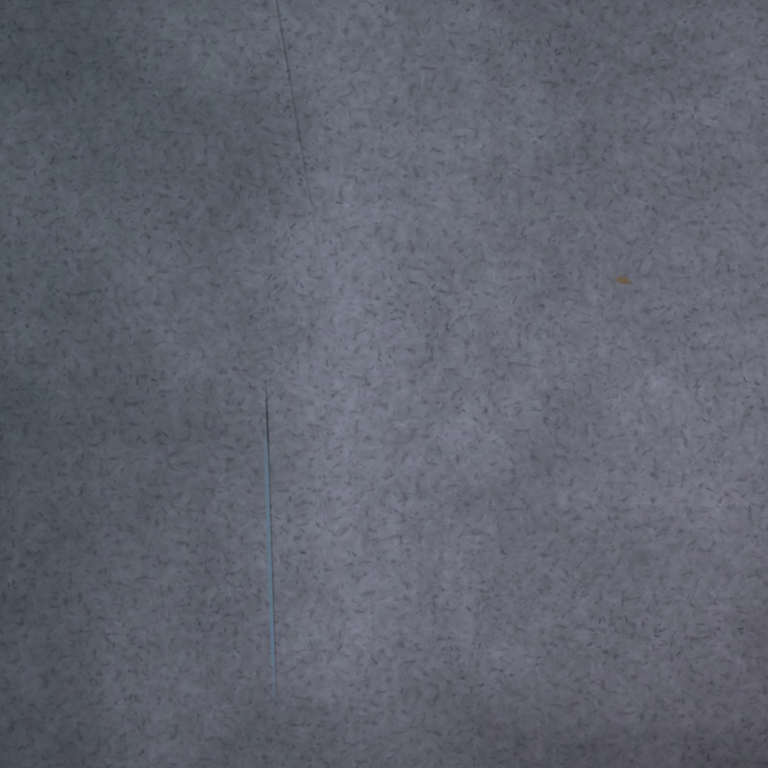
Write a Shadertoy shader that draws this texture.

```glsl
// Worn blue-grey fibre board: soft uneven light over mottled gradient noise,
// scattered with short blurred dark and pale fibres on jittered grids,
// plus a faint crease, one long pale scratch and a single ochre chip.

#define BOARD_COLOR   vec3(0.442, 0.436, 0.492)
#define COOL_TINT     vec3(-0.018, 0.008, 0.002)
#define SCRATCH_COLOR vec3(0.37, 0.46, 0.54)
#define CHIP_COLOR    vec3(0.42, 0.35, 0.27)
#define LIGHT_CENTER  vec2(0.68, 0.50)
#define LIGHT_FALLOFF 0.44
#define CLOUD_AMOUNT  0.14
#define MOTTLE_AMOUNT 0.15
#define GRAIN_AMOUNT  0.20
#define SMUDGE_AMOUNT 0.13
#define DARK_FIBRE    0.30
#define PALE_FIBRE    0.11

vec3 hash3(vec2 p) {
    vec3 q = fract(vec3(p.xyx) * vec3(0.1031, 0.1030, 0.0973));
    q += dot(q, q.yxz + 33.33);
    return fract((q.xxy + q.yzz) * q.zyx);
}

vec2 gradientAt(vec2 cell) {
    float angle = 6.2832 * hash3(cell + 17.0).x;
    return vec2(cos(angle), sin(angle));
}

// Gradient noise, roughly -0.7 to 0.7
float gradientNoise(vec2 p) {
    vec2 i = floor(p), f = fract(p);
    vec2 u = f * f * f * (f * (f * 6.0 - 15.0) + 10.0);
    vec2 e = vec2(0.0, 1.0);
    float a = dot(gradientAt(i), f);
    float b = dot(gradientAt(i + e.yx), f - e.yx);
    float c = dot(gradientAt(i + e.xy), f - e.xy);
    float d = dot(gradientAt(i + e.yy), f - e.yy);
    return mix(mix(a, b, u.x), mix(c, d, u.x), u.y);
}

float fbm(vec2 p) {
    float sum = 0.0, amp = 0.5;
    for (int i = 0; i < 3; i++) {
        sum += amp * gradientNoise(p);
        p = mat2(1.6, 1.2, -1.2, 1.6) * p + 7.3;
        amp *= 0.6;
    }
    return sum;
}

// Coverage of short, slightly bent fibres, one candidate per grid cell
float fibres(vec2 p, float cells, float density, float halfLength, float halfWidth, float seed) {
    vec2 g = p * cells, home = floor(g);
    float soft = 0.0017 * cells, cover = 0.0;
    for (int y = -1; y <= 1; y++)
    for (int x = -1; x <= 1; x++) {
        vec2 cell = home + vec2(x, y);
        vec3 place = hash3(cell + seed), look = hash3(cell + seed + 71.7);
        float angle = 6.2832 * place.z;
        vec2 axis = vec2(cos(angle), sin(angle));
        vec2 d = g - cell - place.xy;
        vec2 q = vec2(dot(d, axis), dot(d, vec2(-axis.y, axis.x)));
        q.y += (look.z - 0.5) * 1.2 * q.x * q.x;
        float len = halfLength * mix(0.2, 1.0, look.x);
        float dist = length(vec2(max(abs(q.x) - len, 0.0), q.y)) - halfWidth;
        float strength = step(look.y, density) * mix(0.25, 1.0, look.z * look.z);
        cover = max(cover, strength * (1.0 - smoothstep(-soft, soft, dist)));
    }
    return cover;
}

// Soft vertical stroke at horizontal offset x
float stroke(float x, float halfWidth) {
    float soft = 0.5 / iResolution.y + 0.0008;
    return 1.0 - smoothstep(halfWidth - soft, halfWidth + soft, abs(x));
}

void mainImage(out vec4 fragColor, in vec2 fragCoord) {
    vec2 p = fragCoord / iResolution.y;

    // Uneven light, cooler toward the upper left, dim at lower left and bottom
    vec2 away = p - LIGHT_CENTER;
    float light = 1.0 - LIGHT_FALLOFF * dot(away, away);
    vec2 shade = (p - vec2(0.0, 0.32)) / vec2(0.34, 0.26);
    light -= 0.08 * exp(-dot(shade, shade));
    light -= 0.15 * (1.0 - smoothstep(0.0, 0.17, p.y)) * smoothstep(0.1, 0.9, p.x);
    light += CLOUD_AMOUNT * (gradientNoise(p * 3.2 + 4.0) + 0.7 * gradientNoise(p * 8.0 + 2.0));
    float cool = clamp(0.55 - 0.9 * away.x + 0.6 * away.y, 0.0, 1.2);
    vec3 color = BOARD_COLOR * light + COOL_TINT * cool;

    // Cloudy mottling, pulp grain and dark smudges
    vec2 warped = p + 0.010 * vec2(gradientNoise(p * 25.0), gradientNoise(p * 25.0 + 9.0));
    color *= 1.0 + MOTTLE_AMOUNT * fbm(warped * 24.0);
    color *= 1.0 + GRAIN_AMOUNT * fbm(warped * 85.0 + 31.0);
    float smudge = smoothstep(0.12, 0.55, gradientNoise(warped * vec2(100.0, 115.0) + 80.0));
    color *= 1.0 - SMUDGE_AMOUNT * smudge;
    color.rb += 0.014 * gradientNoise(p * 38.0 + 50.0);

    // Fibres: long dark, tiny dark, then pale
    float patchy = clamp(0.7 + 0.9 * gradientNoise(p * 9.0 + 13.0), 0.2, 1.2);
    float dark = fibres(p, 48.0, 0.55, 0.20, 0.055, 3.0);
    dark = max(dark, 0.8 * fibres(p, 84.0, 0.55, 0.20, 0.11, 140.0));
    color *= 1.0 - DARK_FIBRE * patchy * dark * vec3(1.0, 0.98, 0.85);
    color *= 1.0 + PALE_FIBRE * fibres(p, 34.0, 0.4, 0.22, 0.045, 260.0);

    // Faint slanting crease from the top edge, unevenly worn
    float creaseX = p.x - 0.360 - 0.17 * (1.0 - p.y);
    float creaseFade = smoothstep(0.55, 0.95, p.y) * (0.75 + 0.8 * gradientNoise(p * 30.0));
    color *= 1.0 - 0.20 * creaseFade * stroke(creaseX, 0.0016);
    color *= 1.0 + 0.05 * creaseFade * stroke(creaseX + 0.004, 0.0016);

    // Scratch: dark hairline above, pale blue groove below with a shadowed side
    float scratchX = p.x - mix(0.360, 0.343, p.y / 0.51);
    float hairline = smoothstep(0.37, 0.43, p.y) * (1.0 - smoothstep(0.45, 0.52, p.y));
    float groove = smoothstep(0.05, 0.18, p.y) * (1.0 - smoothstep(0.38, 0.46, p.y));
    color *= 1.0 - 0.38 * max(hairline, 0.5 * groove) * stroke(scratchX - 0.0032, 0.0014);
    color = mix(color, SCRATCH_COLOR, 0.85 * groove * stroke(scratchX, 0.0024));

    // Ochre chip with a ragged rim
    vec2 chip = (p - vec2(0.811, 0.635)) / vec2(0.012, 0.006);
    chip.y += 0.35 * chip.x;
    float rim = length(chip) + 0.5 * gradientNoise(p * 160.0);
    color = mix(color, CHIP_COLOR, 0.85 * (1.0 - smoothstep(0.5, 1.1, rim)));

    fragColor = vec4(clamp(color, 0.0, 1.0), 1.0);
}
```
